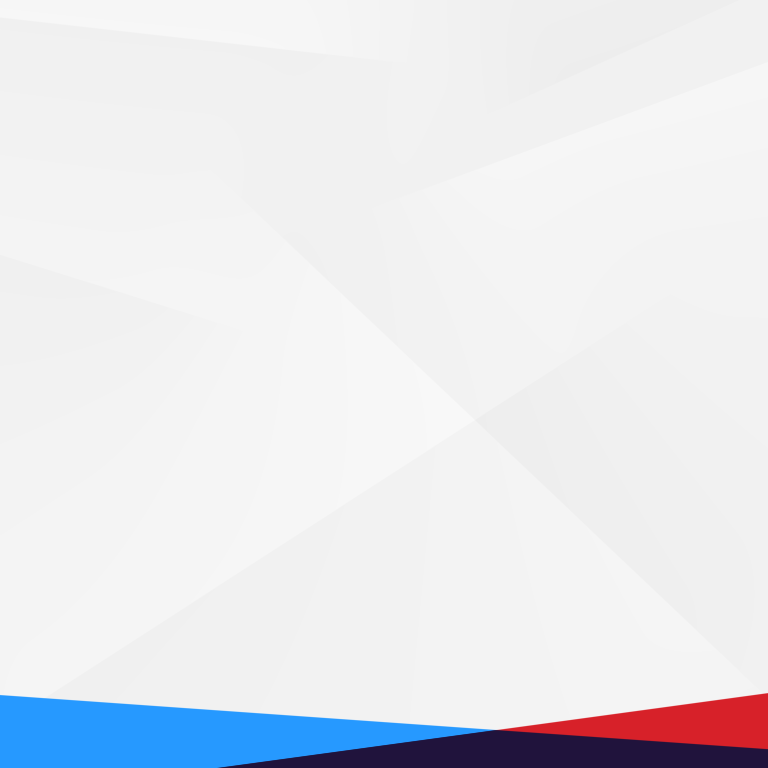
Give the GLSL for this background, as a Shadertoy shader.

```glsl
// Pale paper background of overlapping folded planes, with a band of
// crossing blue, red and indigo wedges along the bottom edge.
// Each fold shades both sides of a line and fades with distance.

const vec3 BLUE   = vec3(0.15, 0.60, 1.00);
const vec3 RED    = vec3(0.845, 0.13, 0.16);
const vec3 INDIGO = vec3(0.125, 0.075, 0.235);
const float PAPER = 0.951;

// Signed distance to the line a-b, positive on its left side
float lineSide(vec2 p, vec2 a, vec2 b) {
    vec2 dir = normalize(b - a);
    return dir.x * (p.y - a.y) - dir.y * (p.x - a.x);
}

// Antialiased coverage of the left side of a line
float leftOf(vec2 p, vec2 a, vec2 b, float aa) {
    return smoothstep(-aa, aa, lineSide(p, a, b));
}

// Brightness offset of a fold: tints for each side, soft at both ends
float fold(vec2 p, vec2 a, vec2 b, float leftTint, float rightTint,
           float reach, float aa) {
    vec2 span = b - a;
    float along = dot(p - a, span) / dot(span, span);
    float ends = smoothstep(0.0, 0.25, along) * smoothstep(0.0, 0.25, 1.0 - along);
    float tint = mix(rightTint, leftTint, leftOf(p, a, b, aa));
    return tint * ends * exp(-abs(lineSide(p, a, b)) / reach);
}

// Sum of all the folds in the paper
float paperShade(vec2 p, float aa) {
    float shade = PAPER;
    // Upper folds
    shade += fold(p, vec2(-0.30, 1.011), vec2(0.58, 0.912), 0.013, -0.012, 0.30, aa);
    shade += fold(p, vec2(0.60, 0.835), vec2(1.20, 1.108), -0.015, 0.000, 0.25, aa);
    shade += fold(p, vec2(0.46, 0.720), vec2(1.30, 1.030), -0.004, 0.017, 0.20, aa);
    // Left fold
    shade += fold(p, vec2(-0.30, 0.762), vec2(0.35, 0.559), 0.009, -0.008, 0.22, aa);
    // Two long crossing folds
    shade += fold(p, vec2(0.24, 0.812), vec2(1.08, 0.015), -0.010, 0.013, 0.35, aa);
    shade += fold(p, vec2(-0.20, -0.076), vec2(0.92, 0.648), 0.009, -0.011, 0.35, aa);
    return shade;
}

void mainImage(out vec4 fragColor, in vec2 fragCoord) {
    vec2 p = fragCoord / iResolution.xy;
    float aa = 0.75 / min(iResolution.x, iResolution.y);

    vec3 color = vec3(paperShade(p, aa));

    // Bottom wedges: indigo fills the area below both edges
    float underBlue = 1.0 - leftOf(p, vec2(0.0, 0.095), vec2(1.0, 0.0245), aa);
    float underRed = 1.0 - leftOf(p, vec2(0.284, 0.0), vec2(1.0, 0.0975), aa);
    color = mix(color, mix(BLUE, INDIGO, underRed), underBlue);
    color = mix(color, mix(RED, INDIGO, underBlue), underRed);

    fragColor = vec4(color, 1.0);
}
```
